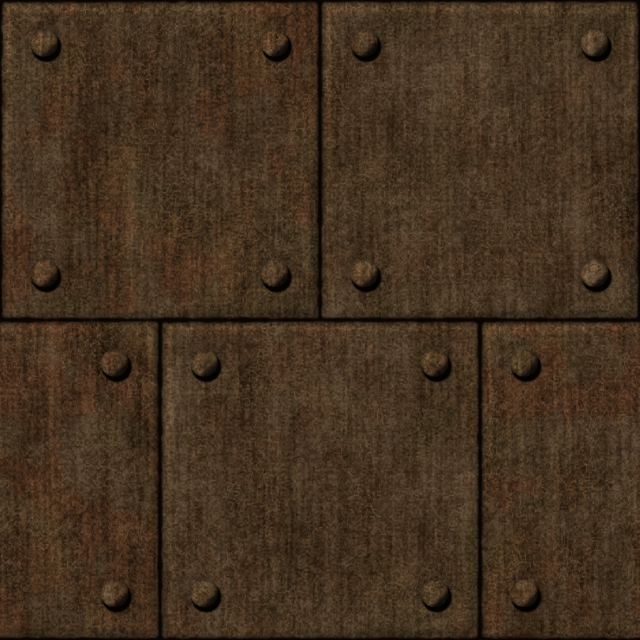
Give the GLSL for this texture, as a WebGL 2 fragment shader.

```glsl
#version 300 es
precision highp float;
// Riveted, rusty steel plates in two staggered rows, two plates per row.
// Rounded-box distances give seams and bevels, discs give the rivets, and
// wrapping value noise gives rust, brushed lines, dents and fine scratches.

uniform vec2 u_resolution;
out vec4 fragColor;

// Layout, in plate widths
const float PLATES = 2.0;
const float CORNER = 0.018;
const float SEAM_CORE = 0.001;
const float SEAM_SOFT = 0.012;
const float BEVEL_INSET = 0.024;
const float BEVEL_WIDTH = 0.013;
const float RIVET_OFFSET = 0.36;
const float RIVET_RADIUS = 0.043;
const vec2 RIVET_SHIFT = vec2(-0.002, 0.006);
const vec2 SHADOW_SHIFT = vec2(0.007, -0.013);
const vec2 LIGHT_DIR = vec2(-0.5, 0.866);

// Colours
const vec3 STEEL_DARK = vec3(0.185, 0.120, 0.055);
const vec3 STEEL_LIGHT = vec3(0.375, 0.300, 0.220);
const vec3 RUST = vec3(0.315, 0.185, 0.105);
const vec3 MOSS = vec3(0.255, 0.205, 0.115);
const vec3 SCRATCH = vec3(0.460, 0.370, 0.270);
const vec3 GAP = vec3(0.035, 0.018, 0.008);

float hash(vec2 p) {
    return fract(sin(dot(p, vec2(127.1, 311.7))) * 43758.5453);
}

// Value noise that wraps after "cells" lattice steps
float noise(vec2 uv, vec2 cells) {
    vec2 x = uv * cells;
    vec2 i = floor(x);
    vec2 f = fract(x);
    f = f * f * (3.0 - 2.0 * f);
    vec2 a = mod(i, cells);
    vec2 b = mod(i + 1.0, cells);
    return mix(mix(hash(a), hash(vec2(b.x, a.y)), f.x),
               mix(hash(vec2(a.x, b.y)), hash(b), f.x), f.y);
}

float fbm(vec2 uv, vec2 cells) {
    float sum = 0.0;
    float weight = 0.533;
    for (int k = 0; k < 4; k++) {
        sum += weight * noise(uv, cells);
        cells *= 2.0;
        uv += 0.37;
        weight *= 0.5;
    }
    return sum;
}

// Thin, broken lines where the noise crosses its middle value
float crackle(vec2 uv, vec2 cells) {
    float n = 0.6 * noise(uv, cells) + 0.4 * noise(uv + 0.21, cells * 2.0);
    return 1.0 - smoothstep(0.0, 0.10, abs(n - 0.5));
}

// Worn metal; rustiness sets how far the rust spreads over one plate
vec3 metal(vec2 uv, float rustiness) {
    float blotch = fbm(uv, vec2(12.0, 9.0));
    float streak = fbm(uv + 0.13, vec2(40.0, 6.0));
    float brush = noise(uv, vec2(256.0, 20.0));
    float grain = noise(uv, vec2(300.0));
    float speck = noise(uv + 0.19, vec2(470.0, 360.0));
    float dent = fbm(uv, vec2(30.0)) - fbm(uv + vec2(-0.002, 0.004), vec2(30.0));

    float tone = 0.51 + 0.45 * (blotch - 0.5) + 0.50 * (streak - 0.5) + 0.9 * dent
               + 0.36 * (brush - 0.5) + 0.42 * (grain - 0.5) + 0.42 * (speck - 0.5);
    vec3 color = mix(STEEL_DARK, STEEL_LIGHT, clamp(tone, -0.2, 1.3));

    // Stains
    float rust = fbm(uv + 0.41, vec2(20.0, 15.0)) + 0.12 * (rustiness - 0.5);
    rust = smoothstep(0.42, 0.66, rust);
    color = mix(color, RUST * (0.45 + 0.95 * tone), rust * (0.15 + 0.6 * rustiness));
    float moss = smoothstep(0.48, 0.68, fbm(uv + 0.73, vec2(14.0)));
    color = mix(color, MOSS * (0.45 + 1.05 * tone), 0.4 * moss);

    // Scratches, with dark pits between them
    float worn = smoothstep(0.32, 0.62, fbm(uv + 0.57, vec2(18.0)));
    float lines = crackle(uv, vec2(100.0, 92.0)) * worn * (0.25 + 0.75 * speck);
    float pits = crackle(uv + 0.33, vec2(84.0, 70.0)) * (1.0 - 0.5 * worn);
    color *= 1.0 - 0.20 * pits;
    return mix(color, SCRATCH, 0.48 * lines);
}

void main() {
    vec2 uv = gl_FragCoord.xy / u_resolution;
    float aa = PLATES / min(u_resolution.x, u_resolution.y);

    // Staggered plates: the lower row is moved by half a plate
    vec2 grid = uv * PLATES;
    grid.x += 0.5 * (1.0 - mod(floor(grid.y), 2.0));
    vec2 id = mod(floor(grid), PLATES);
    vec2 local = fract(grid) - 0.5;

    float rustiness = mix(0.85, 0.30, id.x) + 0.15 * (hash(id + 3.0) - 0.5);
    vec2 shift = vec2(hash(id + 7.0), hash(id + 11.0));
    vec3 color = metal(uv + shift, rustiness);

    // Bevel and seam, slightly roughened along the edge
    vec2 box = abs(local) - 0.5 + CORNER;
    float inside = CORNER - length(max(box, 0.0)) - min(max(box.x, box.y), 0.0);
    float rough = inside + 0.008 * (fbm(uv, vec2(70.0)) - 0.5);
    float bevel = exp(-pow((rough - BEVEL_INSET) / BEVEL_WIDTH, 2.0));
    color *= 1.0 + bevel * (0.10 + 0.42 * dot(local, LIGHT_DIR));
    color *= 0.75 + 0.25 * smoothstep(0.0, 0.035, inside);
    color = mix(GAP, color, smoothstep(SEAM_CORE, SEAM_SOFT, rough));

    // Rivets in the four corners: cast shadow, then a domed head
    vec2 rivet = local - RIVET_OFFSET * sign(local) - RIVET_SHIFT;
    float dist = length(rivet);
    color *= 1.0 - 0.15 * exp(-pow(dist / (RIVET_RADIUS * 1.45), 4.0));
    float shadow = length(rivet - SHADOW_SHIFT) - RIVET_RADIUS * 1.05;
    color = mix(color, 0.4 * GAP, 1.0 - smoothstep(-aa, 0.003 + aa, shadow));
    vec2 facet = rivet / RIVET_RADIUS;
    float slope = dot(facet, vec2(-LIGHT_DIR.y, -LIGHT_DIR.x));
    float dome = 1.12 + 0.20 * smoothstep(-0.4, 0.5, slope);
    dome *= 1.0 - 0.25 * smoothstep(0.70, 1.0, length(facet));
    dome *= 1.0 - 0.72 * smoothstep(0.30, 0.80, -dot(facet, normalize(vec2(-0.7, 0.7))));
    vec3 head = metal(uv + shift + 0.31, 0.35) * dome;
    color = mix(color, head, 1.0 - smoothstep(-aa, aa, dist - RIVET_RADIUS));

    fragColor = vec4(color, 1.0);
}
```
